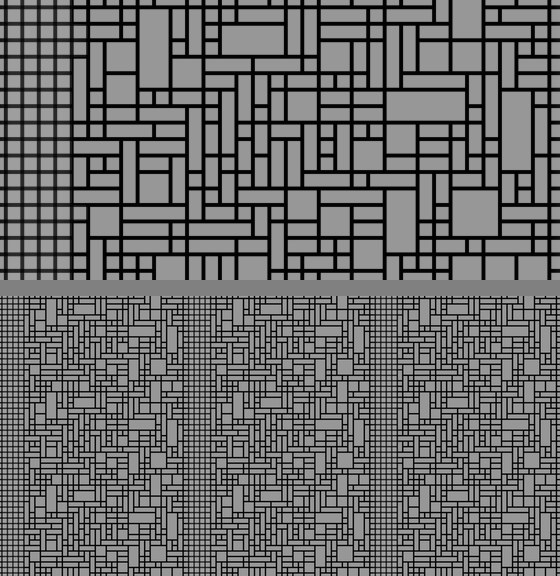
Top, the tile; bottom, the same tile 3 across and 3 down.
Write a WebGL 2 fragment shader that draws this pattern.

```glsl
#version 300 es
precision highp float;
// Irregular packing of grey rectangles with black joints, beside a strip of plain square grid.

#define COLS 34             // lattice columns across the canvas
#define ROWS 17             // lattice rows
#define STRIP_COLS 5        // columns kept as plain grid
#define JOINT 0.118         // half joint width, in cells
#define SOFT 0.045          // edge softness, in cells
#define THICK_SHARE 0.24    // chance that a block is a large one
#define WIDE_SHARE 0.60     // chance that a block lies down
#define STRAY_SHARE 0.45    // chance of a grid cell beyond the strip
#define FILL 0.592
#define STRIP_FILL 0.62
#define INK 0.017           // joint brightness relative to the fill
#define STRIP_INK 0.26

uniform vec2 u_resolution;
out vec4 fragColor;

const vec2 LATTICE_SHIFT = vec2(0.646, 0.444);

float random(ivec2 cell, int salt) {
    uint n = uint(cell.x + 97 * cell.y + 7919 * salt + 31) * 747796405u;
    n = (n ^ (n >> 16)) * 277803737u;
    n = (n ^ (n >> 15)) * 40503u;
    n ^= n >> 13;
    return float(n & 65535u) / 65536.0;
}

// Ragged start height of a column; the top of the packing repeats it one period up.
int skyline(int col) {
    return int(3.0 * random(ivec2(col / 2, 0), 9));
}

bool isStray(ivec2 cell) {
    return cell.x == STRIP_COLS && random(cell, 5) < STRAY_SHARE;
}

ivec2 wantedSize(ivec2 cell) {
    if (isStray(cell)) return ivec2(1);
    float u = random(cell, 1);
    ivec2 size = ivec2(1 + int(3.5 * pow(u, 1.2)), 1);
    if (random(cell, 2) < THICK_SHARE) {
        int thickness = random(cell, 3) < 0.1 ? 3 : 2;
        size = ivec2(max(thickness, 2 + int(5.0 * pow(u, 2.5))), thickness);
    }
    return random(cell, 4) < WIDE_SHARE ? size : size.yx;
}

// Packs blocks row by row and returns the one (origin, size) that covers the cell.
ivec4 findBlock(ivec2 cell) {
    int top[COLS];
    int ceiling[COLS];
    for (int x = 0; x < COLS; x++) {
        top[x] = skyline(x);
        ceiling[x] = ROWS + top[x];
    }
    for (int y = 0; y < ROWS + 2; y++) {
        for (int x = STRIP_COLS; x < COLS; x++) {
            if (top[x] > y || y >= ceiling[x]) continue;
            ivec2 size = wantedSize(ivec2(x, y));
            int width = 0;
            for (int i = x; i < min(x + size.x, COLS); i++) {
                if (top[i] > y || y >= ceiling[i]) break;
                size.y = min(size.y, ceiling[i] - y);
                width++;
            }
            for (int i = x; i < x + width; i++) top[i] = y + size.y;
            ivec2 offset = cell - ivec2(x, y);
            if (offset.x >= 0 && offset.y >= 0 && offset.x < width && offset.y < size.y)
                return ivec4(x, y, width, size.y);
        }
    }
    return ivec4(cell, 1, 1);
}

void main() {
    vec2 grid = vec2(COLS, ROWS);
    vec2 p = mod(gl_FragCoord.xy / u_resolution * grid + LATTICE_SHIFT, grid);
    ivec2 cell = ivec2(p);

    // Find the block, or the single cell inside the strip.
    ivec4 block = ivec4(cell, 1, 1);
    bool inStrip = cell.x < STRIP_COLS;
    if (!inStrip) {
        if (cell.y < skyline(cell.x)) {
            cell.y += ROWS;
            p.y += grid.y;
        }
        block = findBlock(cell);
        inStrip = isStray(block.xy);
    }

    // Distance to the block sides, as coverage on each axis.
    vec2 local = p - vec2(block.xy);
    vec2 side = min(local, vec2(block.zw) - local);
    vec2 soft = max(vec2(SOFT), 0.7 * grid / u_resolution);
    vec2 coverage = smoothstep(JOINT - soft, JOINT + soft, side);

    // Strip joints are translucent and fade to black at both borders.
    float stripEdge = float(STRIP_COLS);
    float fade = smoothstep(0.0, 1.5, p.x) * (1.0 - 0.6 * smoothstep(stripEdge - 1.0, stripEdge + 1.0, p.x));
    float strip = inStrip ? fade : 0.0;
    vec2 shade = mix(vec2(mix(INK, STRIP_INK, strip)), vec2(1.0), coverage);
    float grey = mix(FILL, STRIP_FILL, strip) * shade.x * shade.y;
    fragColor = vec4(vec3(max(grey, 0.008)), 1.0);
}
```
